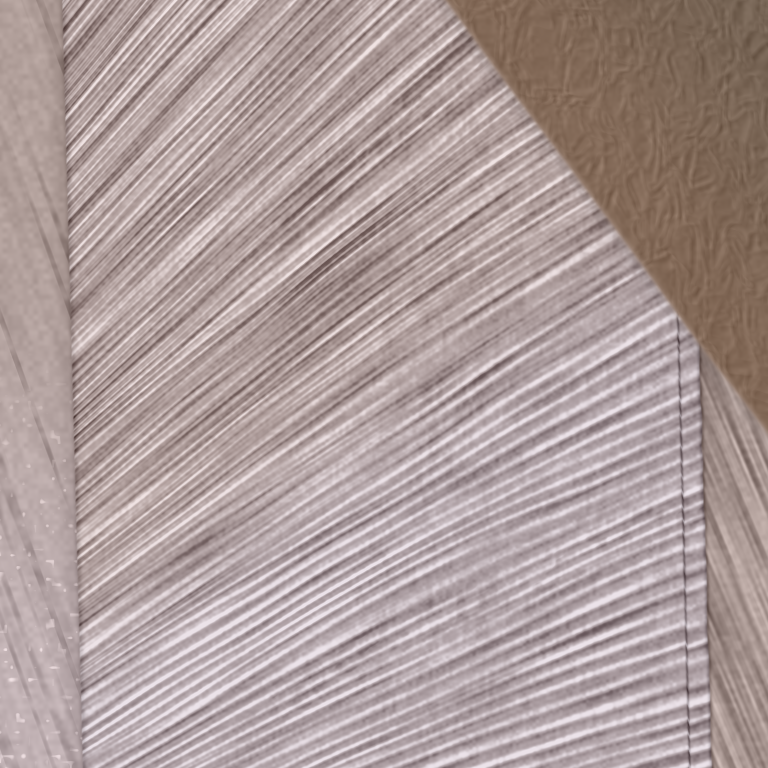
A Shadertoy shader for this texture:

```glsl
// Fan of pale ribbed fibres between two side panels, under a tan leather corner.

const float TAU = 6.2831853;

// Layout, in canvas units
const vec2 LEFT_EDGE = vec2(0.108, -0.027);   // x at the bottom, change with y
const vec2 SEAM_INNER = vec2(0.898, -0.026);
const vec2 SEAM_OUTER = vec2(0.927, -0.030);
const vec2 LEATHER_POINT = vec2(0.580, 1.0);
const vec2 LEATHER_NORMAL = vec2(0.804, 0.595);

// Fan: a fibre leaves the pivot line with slope BASE + SPREAD * height, then bends down
const float FAN_PIVOT = 0.10;
const float FAN_BASE = 0.62;
const float FAN_SPREAD = 0.65;
const float FAN_BEND = 0.10;
const float RIB_FREQ = 68.0;
const float FIBRE_FREQ = 135.0;
const float LEATHER_FREQ = 62.0;

const vec3 FIBRE_DARK = vec3(0.40, 0.33, 0.33);
const vec3 FIBRE_MID = vec3(0.68, 0.62, 0.62);
const vec3 FIBRE_LIGHT = vec3(0.93, 0.89, 0.90);
const vec3 PANEL_TOP = vec3(0.69, 0.62, 0.60);
const vec3 PANEL_LOW = vec3(0.75, 0.69, 0.70);
const vec3 SIDE_COLOR = vec3(0.66, 0.59, 0.57);
const vec3 LEATHER_WARM = vec3(0.51, 0.41, 0.34);
const vec3 LEATHER_GREY = vec3(0.46, 0.39, 0.33);
const vec3 RIM_COLOR = vec3(0.64, 0.55, 0.50);

float hash(vec2 p) {
    vec3 q = fract(vec3(p.xyx) * 0.1031);
    q += dot(q, q.yzx + 33.33);
    return fract((q.x + q.y) * q.z);
}

float noise(vec2 p) {
    vec2 i = floor(p), f = fract(p);
    f = f * f * (3.0 - 2.0 * f);
    return mix(mix(hash(i), hash(i + vec2(1, 0)), f.x),
               mix(hash(i + vec2(0, 1)), hash(i + vec2(1, 1)), f.x), f.y);
}

// Noise centred on zero
float snoise(vec2 p) { return noise(p) - 0.5; }

float band(float x, float center, float width) {
    float d = (x - center) / width;
    return exp(-d * d);
}

float edgeX(vec2 edge, float y) { return edge.x + edge.y * y; }

vec3 fanColor(vec2 uv) {
    float d = uv.x - FAN_PIVOT;
    float row = (uv.y - FAN_BASE * d + FAN_BEND * d * d) / (1.0 + FAN_SPREAD * d);
    row += 0.003 * snoise(vec2(row * 25.0, d * 9.0));
    float ribbed = 1.0 - smoothstep(0.04, 0.30, row);

    // Rounded ribs with uneven spacing, finer towards the top
    float wander = 1.3 * noise(vec2(row * 22.0 + 9.0, d * 2.5));
    float phase = TAU * (row * RIB_FREQ + wander);
    float finePhase = TAU * (row * RIB_FREQ * 1.25 + 1.4 * wander);
    float rib = cos(phase) + 0.35 * cos(2.0 * phase + 0.9);
    float fineRib = cos(finePhase) + 0.4 * cos(2.0 * finePhase + 0.9);
    float gain = 0.6 + 0.8 * noise(vec2(row * 45.0, d * 6.0));
    float relief = gain * mix(0.13 * fineRib, 0.19 * rib, ribbed);

    // Long fibres, then short flecks and cross ticks
    float fibre = snoise(vec2(row * FIBRE_FREQ, d * 6.0)) * 0.42
                + snoise(vec2(row * FIBRE_FREQ * 1.9, d * 13.0)) * 0.38;
    float fleckZone = band(row, 0.465, 0.045) + band(row, -0.06, 0.03);
    float fleck = smoothstep(0.5, 0.85, noise(vec2(row * 140.0, d * 70.0)));
    float ticks = snoise(vec2(uv.x * 150.0, uv.y * 50.0)) * smoothstep(0.25, 0.6, uv.x);

    // Broad sheen
    float sheen = 0.06 * band(length(uv - vec2(0.19, 0.15)), 0.0, 0.20)
                + 0.04 * ribbed - 0.02 * band(length(uv - vec2(0.50, 0.83)), 0.0, 0.25);
    float tone = 0.53 + sheen + relief + fibre * mix(1.0, 0.65, ribbed)
               - 0.13 * fleck * fleckZone * smoothstep(0.12, 0.35, d)
               + 0.11 * ticks + 0.14 * snoise(uv * 230.0);
    tone = clamp(tone, 0.0, 1.0);
    vec3 col = mix(FIBRE_DARK, FIBRE_MID, smoothstep(0.0, 0.55, tone));
    col = mix(col, FIBRE_LIGHT, smoothstep(0.45, 1.0, tone));
    return col + mix(vec3(0.010, 0.0, -0.010), vec3(-0.005, 0.0, 0.016), ribbed);
}

vec3 leftPanelColor(vec2 uv) {
    float row = uv.x + 0.36 * uv.y;
    vec3 col = mix(PANEL_LOW, PANEL_TOP, smoothstep(0.0, 0.8, uv.y));
    col += 0.06 * snoise(vec2(row * 110.0, uv.y * 5.0)) + 0.06 * snoise(uv * 150.0);
    float thread = smoothstep(0.68, 0.85, noise(vec2(row * 85.0, uv.y * 2.0)));
    col -= 0.14 * thread * noise(vec2(row * 40.0, uv.y * 60.0));
    float glint = smoothstep(0.80, 1.0, noise(uv * 130.0)) * (1.0 - smoothstep(0.3, 0.6, uv.y));
    return col + 0.16 * glint;
}

vec3 sidePanelColor(vec2 uv) {
    float row = uv.x + 0.42 * uv.y;
    float streak = snoise(vec2(row * 120.0, uv.y * 5.0)) + 0.8 * snoise(vec2(row * 230.0, uv.y * 10.0));
    return SIDE_COLOR + 0.26 * streak + 0.07 * snoise(uv * 160.0) - 0.04 * smoothstep(0.2, 0.5, uv.y);
}

// Soft pebbled grain: ridges of warped noise, lit from one side
float leatherHeight(vec2 uv) {
    vec2 p = uv * vec2(1.25, 0.8) * LEATHER_FREQ;
    p += 1.6 * vec2(noise(p * 0.5), noise(p * 0.5 + 40.0));
    return abs(snoise(p)) + 0.6 * abs(snoise(p * 1.7 + 23.0));
}

vec3 leatherColor(vec2 uv, float depth) {
    float slope = leatherHeight(uv) - leatherHeight(uv + vec2(0.005, -0.003));
    vec3 col = mix(LEATHER_WARM, LEATHER_GREY, smoothstep(0.02, 0.36, depth));
    col += 0.02 * snoise(uv * 14.0) + 0.03 * snoise(uv * 170.0);
    return col + 0.12 * slope;
}

void mainImage(out vec4 fragColor, in vec2 fragCoord) {
    vec2 uv = fragCoord / iResolution.xy;
    float soft = max(0.0016, 1.0 / iResolution.y);
    float left = uv.x - edgeX(LEFT_EDGE, uv.y);
    float inner = uv.x - edgeX(SEAM_INNER, uv.y);
    float outer = uv.x - edgeX(SEAM_OUTER, uv.y) - 0.002 * snoise(vec2(uv.y * 50.0, 3.0));
    float depth = dot(uv - LEATHER_POINT, LEATHER_NORMAL) + 0.003 * snoise(vec2(uv.y * 9.0, 5.0));

    // Fan and its seam strip
    vec3 col = fanColor(uv + vec2(0.0, 0.006 * smoothstep(-soft, soft, inner)));
    col -= 0.22 * band(inner, 0.0, 0.0018);

    // Side panels with shaded joins
    col = mix(col, sidePanelColor(uv), smoothstep(-soft, soft, outer));
    col -= 0.17 * band(outer, 0.0, 0.003);
    col = mix(leftPanelColor(uv), col, smoothstep(-soft, soft, left));
    col -= 0.10 * band(left, 0.001, 0.004) + 0.04 * band(left, -0.008, 0.012);

    // Leather corner with contact shadow and pale rim
    col *= 1.0 - 0.10 * band(depth, 0.0, 0.012);
    col = mix(col, leatherColor(uv, depth), smoothstep(-soft, soft * 2.0, depth));
    col = mix(col, RIM_COLOR, 0.5 * band(depth, 0.001, 0.004));

    fragColor = vec4(clamp(col, 0.0, 1.0), 1.0);
}
```
